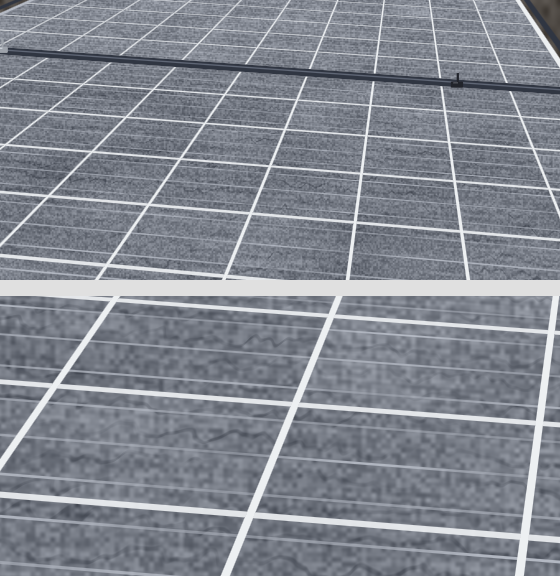
Top: the whole. Bottom: its middle third, enlarged.
Write a WebGL 2 fragment shader that draws this pattern.

```glsl
#version 300 es
precision highp float;
// Two tilted solar panels in perspective: pale cell grid, thin busbars, dust and a dark rail.
uniform vec2 u_resolution;
out vec4 fragColor;

const vec3 GRID_WHITE = vec3(0.93, 0.94, 0.95);
const vec3 BUSBAR_GREY = vec3(0.71, 0.73, 0.77);
const vec3 RAIL_DARK = vec3(0.19, 0.21, 0.26);
const vec3 RAIL_SHEEN = vec3(0.42, 0.45, 0.51);
const vec3 GROUND_BROWN = vec3(0.30, 0.28, 0.26);
const float FIRST_COLUMN = -7.0;
const float LAST_COLUMN = 3.0;
const float RAIL_FAR = 0.201;
const float RAIL_NEAR = 0.2255;

float hash(vec2 p) {
  vec3 q = fract(vec3(p.xyx) * 0.1031);
  q += dot(q, q.yzx + 33.33);
  return fract((q.x + q.y) * q.z);
}

float noise(vec2 p) {
  vec2 i = floor(p), f = fract(p);
  f = f * f * (3.0 - 2.0 * f);
  return mix(mix(hash(i), hash(i + vec2(1, 0)), f.x),
             mix(hash(i + vec2(0, 1)), hash(i + vec2(1, 1)), f.x), f.y);
}

// Box-filtered coverage of a line of given half width
float stroke(float d, float halfWidth, float aa) {
  float covered = min(d + 0.5 * aa, halfWidth) - max(d - 0.5 * aa, -halfWidth);
  return clamp(covered / aa, 0.0, 1.0);
}

// Signed distance to the nearest whole number
float toInteger(float x) {
  return fract(x + 0.5) - 0.5;
}

float step01(float d, float aa) {
  return clamp(0.5 + d / aa, 0.0, 1.0);
}

float boxDistance(vec2 p, vec2 halfSize) {
  vec2 q = abs(p) - halfSize;
  return length(max(q, 0.0)) + min(max(q.x, q.y), 0.0);
}

// Dusty silicon: per-cell tint, streaks along the rows, wavy stains and grain
vec3 cellColor(vec2 cell, vec2 canvas, float haze) {
  float tint = hash(floor(cell) + 41.0) - 0.5;
  float streak = noise(cell * vec2(2.5, 26.0) + 60.0) - 0.5;
  float cloud = noise(cell * vec2(1.3, 1.7) + 90.0) - 0.5;
  float grain = noise(canvas * 170.0) - 0.5;
  float warp = noise(cell * vec2(11.0, 3.0) + 20.0) + 0.5 * noise(cell * vec2(27.0, 5.0) + 70.0);
  float wave = abs(toInteger(cell.y * 4.0 + 0.7 * warp));
  float stain = (1.0 - smoothstep(0.03, 0.14, wave)) * noise(cell * vec2(3.0, 6.0) + 130.0);
  float level = 0.455 + 0.035 * tint + 0.08 * streak + 0.07 * cloud + 0.17 * grain;
  level += 0.05 * haze - 0.10 * stain * (1.0 - haze);
  return vec3(level, level + 0.02, level + 0.06);
}

// Clamp with a foot and an upright bolt
vec3 drawClamp(vec3 color, vec2 p, vec3 metal, float aa) {
  float foot = boxDistance(p, vec2(0.017, 0.006)) - 0.005;
  float bolt = boxDistance(p + vec2(-0.003, 0.022), vec2(0.004, 0.019));
  color = mix(color, metal, step01(-min(foot, bolt), aa));
  float glint = boxDistance(p + vec2(0.005, 0.006), vec2(0.007, 0.0015));
  return mix(color, metal + 0.3, step01(-glint, aa));
}

void main() {
  // Canvas height is one unit, y runs downwards
  vec2 p = gl_FragCoord.xy / u_resolution.y;
  p.y = 1.0 - p.y;
  float pixel = 1.0 / u_resolution.y;

  // Perspective: columns and depth on the panel plane
  float w = p.y + 0.6674 - 0.0472 * p.x;
  float column = ((p.x - 1.4505) / w + 0.130) / 0.2698;
  float depth = (p.y - 0.0663 * p.x) / w;
  float aaColumn = fwidth(column), aaDepth = fwidth(depth);

  // Rows count away from the rail on either panel
  bool nearPanel = depth > 0.213;
  float pitch = nearPanel ? 0.0708 : 0.065;
  float row = nearPanel ? (depth - 0.2235) / pitch : (depth - 0.203) / pitch - 20.0;
  float aaRow = aaDepth / pitch;
  float haze = 1.0 - smoothstep(0.0, 0.45, depth);
  vec3 color = cellColor(vec2(column, row), p, haze);

  // Three faint, patchy busbars per cell, then the cell grid
  float busbar = stroke(toInteger(row * 3.0 + 0.5), 0.032, aaRow * 3.0);
  float patchy = 0.35 + 0.65 * noise(vec2(column * 1.6, floor(row * 3.0) * 7.0 + 200.0));
  color = mix(color, BUSBAR_GREY, busbar * patchy);
  float rowLine = stroke(toInteger(row), 0.024, aaRow);
  float columnLine = stroke(toInteger(column), 0.0155, aaColumn);
  color = mix(color, GRID_WHITE, max(rowLine * 0.92, columnLine));

  // Outer edges: dark surroundings and pale side frame
  float outside = max(column - LAST_COLUMN, FIRST_COLUMN - column);
  vec3 ground = GROUND_BROWN + 0.16 * (noise(p * vec2(40.0, 25.0)) - 0.5);
  ground = mix(ground, RAIL_DARK, stroke(outside - 0.24, 0.07, aaColumn));
  color = mix(color, ground, step01(outside, aaColumn));
  color = mix(color, GRID_WHITE, stroke(column - LAST_COLUMN - 0.03, 0.055, aaColumn));
  color = mix(color, BUSBAR_GREY, stroke(column - FIRST_COLUMN, 0.05, aaColumn));

  // Rail between the panels with a narrow sheen
  float middle = 0.5 * (RAIL_FAR + RAIL_NEAR);
  float rail = stroke(depth - middle, 0.5 * (RAIL_NEAR - RAIL_FAR), aaDepth);
  color = mix(color, RAIL_DARK, rail);
  color = mix(color, RAIL_SHEEN, 0.8 * stroke(depth - middle + 0.003, 0.0022, aaDepth));

  color = drawClamp(color, p - vec2(1.632, 0.302), vec3(0.13, 0.14, 0.17), pixel);
  color = drawClamp(color, p - vec2(0.006, 0.178), vec3(0.62, 0.64, 0.67), pixel);
  fragColor = vec4(color, 1.0);
}
```
